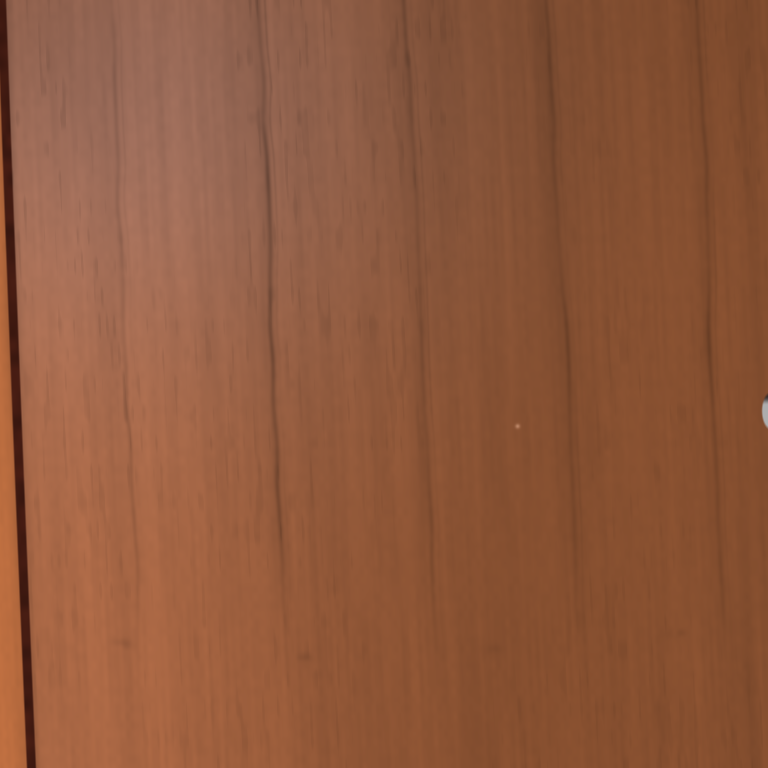
Write a Shadertoy shader that draws this texture.

```glsl
// Reddish-brown wood veneer door: slightly leaning vertical grain, five dark veins,
// a dark joint at the left and a soft grey sheen at the upper left.
// Stretched value noise makes the grain; distance functions draw joint and knob.
#define LEAN 0.045
#define VEIN_COUNT 5
#define VEIN_SPACING 0.19
#define VEIN_DEPTH 0.17
#define GRAIN_DEPTH 0.085
#define PORE_DEPTH 0.10
#define JOINT_HALF_WIDTH 0.0058
#define WARM_WOOD vec3(0.685, 0.415, 0.275)
#define DARK_WOOD vec3(0.518, 0.305, 0.182)
#define SHEEN vec3(-0.005, 0.055, 0.115)
#define JOINT_COLOR vec3(0.25, 0.10, 0.065)
#define STRIP_COLOR vec3(0.74, 0.43, 0.25)

float hash(vec2 p) {
    return fract(sin(dot(p, vec2(127.1, 311.7))) * 43758.5);
}

float noise(vec2 p) {
    vec2 cell = floor(p), f = fract(p);
    f = f * f * (3.0 - 2.0 * f);
    return mix(mix(hash(cell), hash(cell + vec2(1, 0)), f.x),
               mix(hash(cell + vec2(0, 1)), hash(cell + vec2(1, 1)), f.x), f.y);
}

float bell(float d, float width) {
    return exp(-d * d / (width * width));
}

// Lighting: warm left, dark right, greyish reflection above
vec3 woodBase(vec2 uv) {
    vec3 color = mix(WARM_WOOD, DARK_WOOD, smoothstep(0.0, 0.75, uv.x));
    vec2 q = (uv - vec2(0.17, 0.86)) / vec2(0.42, 0.38);
    color += SHEEN * exp(-dot(q, q));
    float corner = exp(-dot(uv - vec2(0, 1), uv - vec2(0, 1)) * 18.0);
    color *= 1.0 - 0.12 * corner;
    return color * (1.0 - 0.05 * smoothstep(0.6, 1.0, uv.y));
}

// Fine, medium and broad streaks along the grain, centred on zero
float grain(vec2 p) {
    float broad = noise(p * vec2(22.0, 0.9)) - 0.5;
    float medium = noise(p * vec2(75.0, 2.2) + 17.0) - 0.5;
    float fine = noise(p * vec2(190.0, 7.0) + 41.0) - 0.5;
    float mottle = noise(p * vec2(150.0, 90.0) + 73.0) - 0.5;
    return broad * 0.7 + medium * 0.6 + fine * 0.55 + mottle * 0.35;
}

// Short dark pores, denser towards the upper left
float pores(vec2 p, vec2 uv) {
    float streak = noise(p * vec2(210.0, 26.0) + 9.0);
    float patches = noise(p * vec2(14.0, 4.0) + 5.0);
    float density = mix(0.35, 1.0, exp(-2.5 * length(uv - vec2(0.15, 0.9))));
    return smoothstep(0.68, 0.95, streak) * smoothstep(0.3, 0.7, patches) * density;
}

// Dark wavering veins with a soft shadow, fading near the bottom
float veins(vec2 p) {
    float sum = 0.0;
    for (int i = 0; i < VEIN_COUNT; i++) {
        float id = float(i);
        float wobble = 0.012 * (noise(vec2(id * 7.3, p.y * 4.0)) - 0.5)
                     + 0.004 * (noise(vec2(id * 3.1, p.y * 19.0)) - 0.5);
        float d = p.x - 0.17 - VEIN_SPACING * id - wobble;
        float broken = 0.3 + 0.7 * noise(vec2(id * 5.7 + 2.0, p.y * 9.0));
        float strength = mix(0.65, 1.0, hash(vec2(id, 4.0))) + 0.35 * bell(id - 1.0, 0.5);
        float twin = bell(d - 0.009, 0.0018) * noise(vec2(id * 9.1, p.y * 6.0));
        float line = bell(d, 0.0032) * broken + 0.45 * twin + 0.3 * bell(d + 0.006, 0.013);
        sum += line * strength * smoothstep(0.08, 0.38, p.y);
    }
    return sum;
}

// Faint cross-grain smudges low on the panel
float smudges(vec2 uv) {
    float sum = 0.0;
    for (int i = 0; i < 4; i++) {
        vec2 center = vec2(0.16 + 0.24 * float(i), 0.1 + 0.09 * hash(vec2(i, 8)));
        vec2 q = (uv - center) / vec2(0.013, 0.007);
        sum += exp(-dot(q, q)) * noise(uv * 90.0);
    }
    return sum;
}

void mainImage(out vec4 fragColor, in vec2 fragCoord) {
    vec2 uv = fragCoord / iResolution.xy;
    float soft = 1.2 / iResolution.y;
    vec2 p = vec2(uv.x + LEAN * (uv.y - 0.5), uv.y);

    // Panel
    vec3 color = woodBase(uv);
    float shade = 1.0 + GRAIN_DEPTH * grain(p) - PORE_DEPTH * pores(p, uv);
    shade -= VEIN_DEPTH * veins(p) + 0.12 * smudges(uv);
    color *= shade;

    // Neighbouring strip and dark joint
    float joint = uv.x - (0.041 - 0.043 * uv.y + 0.004 * uv.y * uv.y);
    vec3 strip = STRIP_COLOR * (1.0 + GRAIN_DEPTH * grain(p + 3.0));
    color = mix(strip, color, smoothstep(-soft, soft, joint));
    color *= 1.0 - 0.15 * bell(joint, 0.011);
    float gap = 1.0 - smoothstep(-soft, soft, abs(joint) - JOINT_HALF_WIDTH);
    color = mix(color, JOINT_COLOR * (0.85 + 0.3 * noise(uv * 60.0)), gap);

    // Knob at the right edge and one pale speck
    vec2 k = (uv - vec2(1.004, 0.465)) / vec2(0.012, 0.024);
    float knob = 1.0 - smoothstep(0.85, 1.1, length(k));
    color = mix(color, mix(vec3(0.68), vec3(0.22, 0.18, 0.17), smoothstep(0.3, 0.8, k.y)), knob);
    color += 0.2 * bell(length(uv - vec2(0.674, 0.445)), 0.003);

    fragColor = vec4(clamp(color, 0.0, 1.0), 1.0);
}
```
